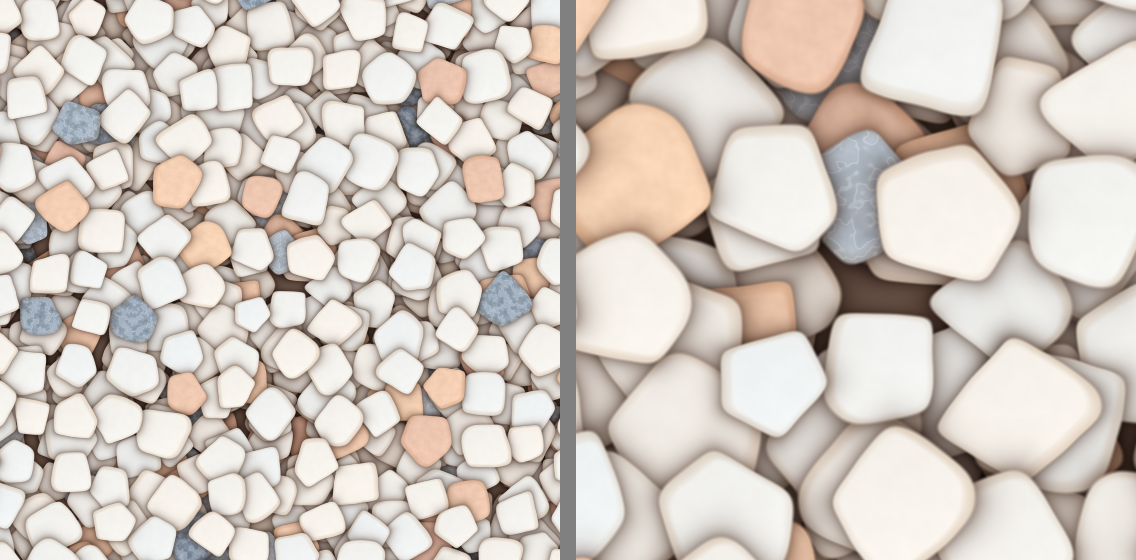
Left, the full canvas; right, a detail of the centre.
Reproduce this texture procedurally as a three.js fragment shader.

```glsl
// Draws a bed of tumbled white pebbles with scattered peach and slate-blue stones.
#define LAYERS 5
#define CELL 0.089
#define STONE_RADIUS 0.037
#define JITTER 0.52
#define SQUARENESS 11.0
#define SHADOW_REACH 0.0055
#define SHADOW_DEPTH 0.46
#define EDGE_SOFTNESS 0.0013
#define PEACH_SHARE 0.08
#define SLATE_SHARE 0.055

varying vec2 vUv;

const float TAU = 6.2831853;
const float BOUND = 1.3;
const vec3 GAP_COLOR = vec3(0.45, 0.36, 0.31);

vec2 hash2(vec2 p) {
  vec3 h = fract(p.xyx * vec3(0.1031, 0.1030, 0.0973));
  h += dot(h, h.yzx + 33.33);
  return fract((h.xx + h.yz) * h.zy);
}

mat2 rotation(float a) {
  return mat2(cos(a), sin(a), -sin(a), cos(a));
}

float cornerDot(vec2 cell, vec2 corner, vec2 p) {
  float a = TAU * hash2(cell + corner).x;
  return dot(vec2(cos(a), sin(a)), p - corner);
}

// Gradient noise, roughly -0.7 to 0.7
float noise(vec2 p) {
  vec2 i = floor(p), f = fract(p);
  vec2 u = f * f * f * (f * (f * 6.0 - 15.0) + 10.0);
  vec2 e = vec2(1.0, 0.0);
  return mix(mix(cornerDot(i, e.yy, f), cornerDot(i, e.xy, f), u.x),
             mix(cornerDot(i, e.yx, f), cornerDot(i, e.xx, f), u.x), u.y);
}

// Rounded irregular polygon: 0 at the centre, 1 on the outline
float stoneShape(vec2 p, vec2 id) {
  vec2 kind = hash2(id + 5.7);
  float sides = kind.x < 0.68 ? 4.0 : 5.0;
  float sum = pow(length(p) / BOUND + 0.0001, SQUARENESS);
  for (int k = 0; k < 5; k++) {
    if (float(k) >= sides) break;
    vec2 h = hash2(id + float(k) * 17.3 + 2.1);
    float a = TAU * (kind.y + (float(k) + 0.3 * (h.x - 0.5)) / sides);
    float reach = mix(0.82, 1.2, h.y);
    float t = dot(p, vec2(cos(a), sin(a))) / reach;
    sum += pow(max(t, 0.0001), SQUARENESS);
  }
  return pow(sum, 1.0 / SQUARENESS);
}

// Mineral colour; hidden stones are tinted more often
vec3 stoneColor(vec2 id, vec2 p, float depth) {
  vec2 pick = hash2(id + 41.9);
  float peach = PEACH_SHARE * (0.65 + 1.3 * depth);
  float slate = SLATE_SHARE * (0.8 + 0.6 * depth);
  float mottle = noise(p * 75.0 + id * 3.7) + 0.5 * noise(p * 190.0 + id);
  if (pick.x < peach) {
    vec3 c = mix(vec3(0.91, 0.75, 0.68), vec3(0.98, 0.84, 0.72), pick.y);
    return c + 0.035 * mottle;
  }
  if (pick.x > 1.0 - slate) {
    vec3 c = mix(vec3(0.47, 0.53, 0.60), vec3(0.78, 0.82, 0.86), pick.y);
    float vein = 1.0 - smoothstep(0.0, 0.12, abs(mottle - 0.08));
    return c + 0.2 * mottle * (1.2 - pick.y) + 0.07 * vein;
  }
  vec3 c = mix(vec3(0.945, 0.957, 0.957), vec3(0.975, 0.955, 0.925), pick.y);
  return c + 0.010 * mottle;
}

// Lays one pebble and its contact shadow over what lies beneath
vec3 layStone(vec3 under, vec2 p, vec2 id, float depth) {
  vec2 h = hash2(id + 13.4);
  float radius = STONE_RADIUS * mix(0.84, 1.13, h.x);
  if (length(p) > radius * BOUND + 0.03) return under;

  vec2 q = p / radius + 0.035 * vec2(noise(p * 42.0 + id), noise(p * 42.0 - id));
  float f = stoneShape(q, id);
  float d = (f - 1.0) * radius;
  float shadow = SHADOW_DEPTH * exp(-max(d, 0.0) / SHADOW_REACH);
  under *= 1.0 - shadow * vec3(0.82, 0.94, 1.0);
  if (d > EDGE_SOFTNESS) return under;

  // Top face slides sideways and leaves a cream side facet
  vec2 tilt = vec2(cos(TAU * h.y), sin(TAU * h.y));
  float facet = smoothstep(0.90, 1.01, stoneShape(q + 0.15 * tilt, id));
  float rim = smoothstep(0.84, 1.02, f);
  vec3 color = stoneColor(id, p, depth);
  color *= 1.0 - facet * vec3(0.035, 0.06, 0.085);
  color *= 1.0 - rim * vec3(0.06, 0.085, 0.11);
  color *= 1.0 + 0.018 * dot(q, vec2(-0.4, 0.7));
  color *= mix(vec3(1.0), vec3(0.86, 0.81, 0.78), depth * depth);
  return mix(color, under, smoothstep(-EDGE_SOFTNESS, EDGE_SOFTNESS, d));
}

void main() {
  vec3 color = GAP_COLOR;
  // Painted from the bottom layer up, each on its own turned grid
  for (int n = 0; n < LAYERS; n++) {
    float layer = float(n);
    float depth = 1.0 - layer / float(LAYERS - 1);
    vec2 grid = rotation(0.4 + 0.73 * layer) * vUv / CELL + 31.7 * (layer + 1.0);
    for (int j = -1; j <= 1; j++) {
      for (int i = -1; i <= 1; i++) {
        vec2 id = floor(grid) + vec2(float(i), float(j));
        vec2 center = id + 0.5 + JITTER * (hash2(id + 0.5) - 0.5);
        color = layStone(color, (grid - center) * CELL, id, depth);
      }
    }
  }
  gl_FragColor = vec4(clamp(color, 0.0, 1.0), 1.0);
}
```
